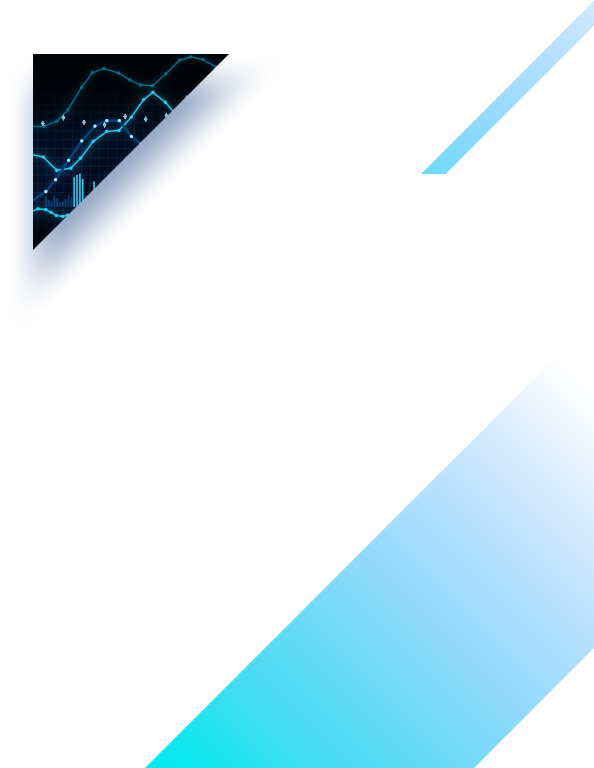
A Shadertoy shader for this background:

```glsl
// White page with two diagonal gradient bands and a dark triangular panel.
// The panel holds a glowing chart: polylines sampled from smooth formulas,
// hashed bars, a faint grid and sparkles, above a soft offset shadow.

// Layout, in units of canvas height
const vec2 PANEL_ORIGIN = vec2(0.0430, 0.6745);
const float PANEL_SIZE = 0.2552;
const vec2 SHADOW_OFFSET = vec2(0.006, -0.038);
const float SHADOW_BLUR = 0.040;
const vec2 WIDE_BAND = vec2(-0.6172, -0.1888);  // range of y - x
const vec2 THIN_BAND = vec2(0.1932, 0.2253);
const float THIN_BAND_FLOOR = 0.7734;
const float THIN_BAND_SHIFT = 0.72;             // offset along the ramp

// Colours
const vec3 CYAN = vec3(0.03, 0.91, 0.94);
const vec3 AQUA = vec3(0.29, 0.86, 0.95);
const vec3 SKY = vec3(0.55, 0.85, 0.985);
const vec3 PALE = vec3(0.73, 0.88, 1.0);
const vec3 MIST = vec3(0.86, 0.93, 1.0);
const vec3 SHADOW = vec3(0.57, 0.65, 0.77);
const vec3 NIGHT = vec3(0.0, 0.008, 0.02);
const vec3 NAVY = vec3(0.005, 0.05, 0.12);
const vec3 GRID = vec3(0.01, 0.08, 0.14);
const vec3 TEAL_LINE = vec3(0.03, 0.42, 0.52);
const vec3 BRIGHT_LINE = vec3(0.15, 0.80, 0.95);
const vec3 BLUE_LINE = vec3(0.04, 0.25, 0.48);
const vec3 SPARK = vec3(0.65, 0.92, 1.0);

const int KNOTS = 15;
const int SPARKS = 8;
const float BAR_STEP = 0.0145;

float hash(float n) { return fract(sin(n * 127.1) * 43758.5453); }

float coverage(float d, float pixel) { return clamp(0.5 - d / pixel, 0.0, 1.0); }

// Signed distance to a diagonal strip bounded in y - x
float stripDistance(vec2 p, vec2 range) {
    float k = p.y - p.x;
    return max(range.x - k, k - range.y) * 0.7071;
}

vec3 bandRamp(float t) {
    vec3 c = mix(CYAN, AQUA, smoothstep(0.21, 0.47, t));
    c = mix(c, SKY, clamp((t - 0.45) / 0.28, 0.0, 1.0));
    c = mix(c, PALE, clamp((t - 0.73) / 0.22, 0.0, 1.0));
    c = mix(c, MIST, clamp((t - 0.95) / 0.15, 0.0, 1.0));
    return mix(c, vec3(1.0), clamp((t - 1.10) / 0.16, 0.0, 1.0));
}

// Signed distances to the triangle's left, top and diagonal edges
vec3 panelEdges(vec2 p) {
    vec2 q = p - PANEL_ORIGIN;
    return vec3(-q.x, q.y - PANEL_SIZE, (q.x - q.y) * 0.7071);
}

// Height of each chart line in panel units
float curve(int line, float x) {
    if (line == 0) return 0.63 + 0.25 * smoothstep(0.04, 0.33, x)
        + 0.06 * smoothstep(0.60, 0.75, x)
        + 0.045 * sin((x - 0.25) * 14.0) * smoothstep(0.0, 0.25, x);
    if (line == 1) return 0.485 - 0.08 * smoothstep(0.03, 0.13, x)
        + 0.20 * smoothstep(0.16, 0.38, x) + 0.20 * smoothstep(0.42, 0.62, x)
        - 0.12 * smoothstep(0.63, 0.73, x);
    if (line == 2) return 0.25 + 0.41 * smoothstep(-0.02, 0.38, x)
        - 0.12 * smoothstep(0.44, 0.54, x);
    return 0.20 + 0.012 * sin(x * 40.0) - 0.03 * smoothstep(0.08, 0.17, x);
}

// Distance to a polyline (x) and to its nearest knot (y)
vec2 polyline(vec2 q, int line) {
    float stride = line == 3 ? 0.03 : 0.062;
    vec2 a = vec2(0.0, curve(line, 0.0)), nearest = vec2(1.0);
    for (int i = 1; i <= KNOTS; i++) {
        float x = (float(i) + 0.4 * (hash(float(i + 20 * line)) - 0.5)) * stride;
        vec2 b = vec2(x, curve(line, x)), ab = b - a, aq = q - a;
        float h = clamp(dot(aq, ab) / dot(ab, ab), 0.0, 1.0);
        nearest = min(nearest, vec2(length(aq - ab * h), length(q - b)));
        a = b;
    }
    return nearest;
}

vec3 chart(vec2 q, float pixel) {
    // Backdrop and grid
    float lit = smoothstep(0.0, 0.25, q.y) * (1.0 - smoothstep(0.45, 0.95, q.y));
    vec3 c = mix(NIGHT, NAVY, lit);
    vec2 cell = abs(fract(q / 0.045) - 0.5) * 0.045;
    c += GRID * lit * coverage(min(cell.x, cell.y) - 0.002, pixel);

    // Bars, with a taller bright group
    float bar = floor(q.x / BAR_STEP), x = (bar + 0.5) * BAR_STEP;
    float tall = step(0.20, x) * step(x, 0.265) + step(0.30, x) * step(x, 0.315);
    float top = 0.22 + mix(0.02 + 0.06 * hash(bar), 0.12 + 0.07 * hash(bar), tall);
    float barDist = max(abs(q.x - x) - 0.0042, max(0.22 - q.y, q.y - top));
    float inBars = step(0.06, x) * step(x, 0.33);
    c = mix(c, mix(BLUE_LINE, BRIGHT_LINE, tall), inBars * coverage(barDist, pixel));

    // Lines with halo and knots
    for (int line = 0; line < 4; line++) {
        vec3 tint = line == 0 ? TEAL_LINE : (line == 2 ? BLUE_LINE : BRIGHT_LINE);
        vec2 d = polyline(q, line);
        c += tint * 0.22 * exp(-d.x * 55.0);
        c = mix(c, tint, coverage(d.x - (line == 2 ? 0.006 : 0.0035), pixel));
        c = mix(c, line == 2 ? SPARK : tint, coverage(d.y - 0.0085, pixel));
    }

    // Diamond sparkles
    for (int i = 0; i < SPARKS; i++) {
        float n = float(i), sx = 0.05 + 0.105 * n;
        float sy = 0.63 + 0.09 * hash(n + 3.0) + 0.14 * smoothstep(0.6, 0.8, sx);
        vec2 s = abs(q - vec2(sx, sy));
        c = mix(c, SPARK, 0.8 * coverage(s.x * 1.6 + s.y - 0.016, pixel));
    }
    return c;
}

void mainImage(out vec4 fragColor, in vec2 fragCoord) {
    float pixel = 1.0 / iResolution.y;
    vec2 p = fragCoord * pixel;
    float along = p.x + p.y;
    vec3 color = vec3(1.0);

    // Diagonal bands
    color = mix(color, bandRamp(along), coverage(stripDistance(p, WIDE_BAND), pixel));
    float thin = max(stripDistance(p, THIN_BAND), THIN_BAND_FLOOR - p.y);
    color = mix(color, bandRamp(along - THIN_BAND_SHIFT), coverage(thin, pixel));

    // Soft shadow, then the panel
    vec3 soft = 1.0 - smoothstep(-SHADOW_BLUR, SHADOW_BLUR, panelEdges(p - SHADOW_OFFSET));
    color = mix(color, SHADOW, soft.x * soft.y * soft.z);
    vec3 edges = panelEdges(p);
    float panel = coverage(max(edges.x, max(edges.y, edges.z)), pixel);
    if (panel > 0.0) {
        vec3 inside = chart((p - PANEL_ORIGIN) / PANEL_SIZE, pixel / PANEL_SIZE);
        color = mix(color, inside, panel);
    }
    fragColor = vec4(color, 1.0);
}
```
